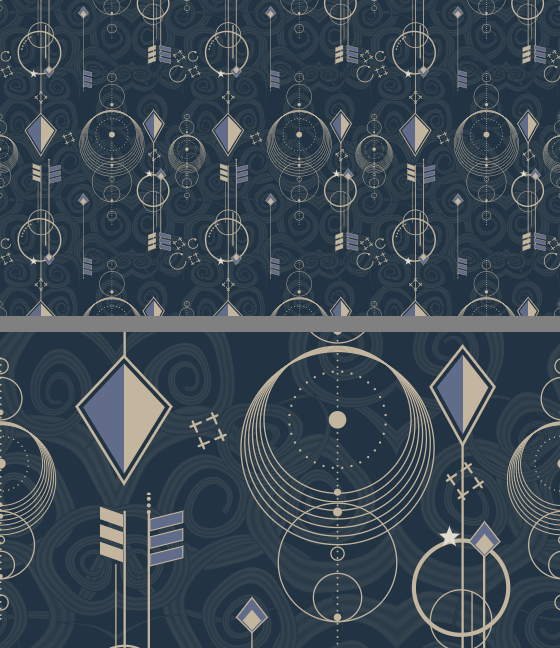
Top: the whole. Bottom: its middle third, enlarged.
This pattern is drawn by a WebGL 2 fragment shader. Its source:

```glsl
#version 300 es
precision highp float;
uniform vec2 u_resolution;
out vec4 fragColor;
#define VIEW_HEIGHT 432.0
#define TILE 256.0
#define HAIR 0.29
#define LINE 0.52
#define BAND 0.95
#define CURL_SHRINK 0.72
#define CURL_WIDTH 0.19
#define NAVY vec3(0.132, 0.202, 0.262)
#define SLATE vec3(0.208, 0.268, 0.312)
#define CREAM vec3(0.77, 0.715, 0.62)
#define BLUE vec3(0.38, 0.42, 0.54)
const float TAU = 6.28319;
vec2 pos; // y runs downward
vec3 color = NAVY;
float pixel;
// Position relative to the nearest repeat of an anchor
vec2 at(float x, float y) { return mod(pos - vec2(x, y) + 0.5 * TILE, TILE) - 0.5 * TILE; }
void fill(vec3 c, float d) { color = mix(color, c, clamp(0.5 - d / pixel, 0.0, 1.0)); }
void stroke(float d, float w) {
  color = mix(color, CREAM, clamp(0.5 + (w - abs(d)) / pixel, 0.0, min(1.0, 2.0 * w / pixel)));
}
void ring(vec2 p, float y, float r, float w) { stroke(length(p - vec2(0, y)) - r, w); }
void bead(vec2 p, float y, float r) { fill(CREAM, length(p - vec2(0, y)) - r); }
void stem(vec2 p, float x, float y0, float y1, float w) {
  stroke(length(vec2(p.x - x, p.y - clamp(p.y, y0, y1))), w);
}
void dots(vec2 p, float y0, float y1, float r) { bead(p, clamp(round(p.y / 3.0) * 3.0, y0, y1), r); }
// Tileable gradient noise on an 8 x 8 lattice
float corner(vec2 cell, vec2 f) {
  float a = TAU * fract(sin(dot(mod(cell, 8.0), vec2(12.99, 78.23))) * 4375.85);
  return dot(vec2(cos(a), sin(a)), f);
}
float noise(vec2 p) {
  vec2 i = floor(p), f = fract(p), u = f * f * (3.0 - 2.0 * f), e = vec2(1, 0);
  return mix(mix(corner(i, f), corner(i + e, f - e), u.x),
             mix(corner(i + e.yx, f - e.yx), corner(i + 1.0, f - 1.0), u.x), u.y);
}
// Mirrored scrolls: centre, radius, starting turn
const vec4 CURLS[12] = vec4[12](vec4(24, 50, 66, 0.1), vec4(84, 222, 58, 0.4), vec4(70, 20, 46, 0.55),
  vec4(34, 222, 54, 0.9), vec4(104, 66, 50, 0.3), vec4(98, 168, 38, 0.2), vec4(52, 96, 42, 0.8),
  vec4(24, 150, 34, 0.6), vec4(100, 118, 34, 0.65), vec4(118, 250, 32, 0.1), vec4(14, 104, 26, 0.2), vec4(60, 190, 30, 0.7));
void scrolls() {
  float fold = abs(at(180.0, 0.0).x), grain = noise(pos / 32.0);
  for (int i = 0; i < 12; i++) {
    vec4 c = CURLS[i];
    vec2 d = vec2(fold - c.x, at(0.0, c.y).y) + 8.0 * grain;
    float r = max(length(d), 0.5), side = (i & 1) == 0 ? 1.0 : -1.0;
    float a = fract(side * atan(d.y, d.x) / TAU + c.w);
    float turn = a + round(log(c.z / r) / CURL_SHRINK - a), path = c.z * exp(-CURL_SHRINK * turn);
    float w = CURL_WIDTH * path * smoothstep(0.0, 0.7, turn) * step(turn, 3.0);
    float strand = 0.74 + 0.26 * cos(8.0 * (r - path) / max(w, 0.5));
    float edge = 0.5 + (w - abs(r - path)) / pixel, on = step(0.05, w);
    color = mix(color, NAVY, on * clamp(edge + 0.8, 0.0, 1.0)); // gap where strands overlap
    color = mix(color, SLATE, on * clamp(edge, 0.0, 1.0) * strand * (0.95 + 0.3 * grain));
  }
}
// Kite measured from its widest point
float kite(vec2 p, float w, float top, float bottom) {
  float h = p.y < 0.0 ? top : bottom;
  return (abs(p.x) / w + abs(p.y) / h - 1.0) * w * h / length(vec2(w, h));
}
void arrowhead(vec2 p, float w, float top, float bottom) {
  float d = kite(p, w, top, bottom);
  fill(NAVY, d);
  fill(p.x < 0.0 ? BLUE : CREAM, d + 2.3);
  stroke(d, 0.6);
}
void smallHead(vec2 p) {
  float d = kite(p, 7.0, 9.0, 7.0);
  fill(BLUE, d);
  fill(CREAM, kite(p - vec2(0, 1.5), 4.2, 5.0, 4.5));
  stroke(d, HAIR);
}
void feathers(vec2 p, float side, float slope, float w, vec3 c) {
  p.x *= side;
  p.y -= slope * p.x;
  p.y -= 8.0 * clamp(round(p.y / 8.0), 0.0, 2.0);
  float d = max(abs(p.x - 0.5 * w) - 0.5 * w, abs(p.y) - 2.6);
  fill(c, d);
  stroke(d, 0.25);
}
void star(vec2 p, float r) {
  float h = TAU / 10.0, a = abs(mod(atan(p.x, -p.y) + h, 2.0 * h) - h);
  vec2 notch = 0.45 * r * vec2(cos(h), sin(h)), q = length(p) * vec2(cos(a), sin(a)) - vec2(r, 0);
  fill(mix(CREAM, vec3(1), 0.5), dot(q, normalize(vec2(notch.y, r - notch.x))));
}
// Broken square with crossed corners
void knot(vec2 p, float a) {
  p = abs(mat2(cos(a), sin(a), -sin(a), cos(a)) * p);
  stem(p, 4.8, 1.6, 6.6, LINE);
  stem(p.yx, 4.8, 1.6, 6.6, LINE);
}
void openRing(vec2 p, float r) {
  if (p.x < 0.5 * r || p.y > 0.0) ring(p, 0.0, r, LINE);
  bead(p - vec2(0.5 * r, 0), -0.85 * r, 1.4);
}
// Column of circles: offset, radius
const vec2 CIRCLES[6] = vec2[6](vec2(-78, 6), vec2(-52, 17), vec2(65, 27), vec2(81, 11), vec2(111, 6), vec2(61, 3));
const vec2 BEADS[5] = vec2[5](vec2(-41, 2.2), vec2(33, 1.6), vec2(42, 2), vec2(0, 4), vec2(90, 1.7));
void orbit(vec2 p, float s) {
  dots(p, -86.0 * s, 124.0 * s, 0.4);
  for (int i = 0; i < 6; i++) ring(p, CIRCLES[i].x * s, CIRCLES[i].y * s, HAIR);
  for (int i = 0; i < 5; i++) bead(p, BEADS[i].x * s, BEADS[i].y * s);
  for (float i = 0.0; i < 7.0; i++) ring(p, 2.15 * i * s, (33.5 + 1.75 * i) * s, HAIR * sqrt(s));
  float a = (fract(atan(p.y, p.x) / TAU * 32.0) - 0.5) * TAU / 32.0;
  bead(length(p) * vec2(sin(a), cos(a)), 22.0 * s, 0.5 * s);
}
void main() {
  pixel = VIEW_HEIGHT / u_resolution.y;
  pos = vec2(gl_FragCoord.x, u_resolution.y - gl_FragCoord.y) * pixel;
  scrolls(); orbit(at(153.0, 184.0), 1.0); orbit(at(255.5, 204.0), 0.57);
  // Large downward arrow
  vec2 p = at(54.0, 72.0), q = p - vec2(13, 25);
  stem(p, 2.0, -102.0, 83.0, LINE); stem(p, -2.0, -78.0, -24.0, HAIR);
  stem(p, 13.0, -102.0, 25.0, LINE); stem(p, 8.5, -37.0, 7.0, 0.8);
  dots(p - vec2(13, 0), -110.0, -102.0, 0.9);
  ring(p, 0.0, 29.0, BAND); ring(p - vec2(2, 0), -24.0, 17.0, LINE);
  for (float a = 0.2; a < 1.1; a += 0.17) bead(p + 24.5 * vec2(cos(a), sin(a)), 0.0, 1.0);
  feathers(p - vec2(1, -98), -1.0, -0.35, 10.0, CREAM); feathers(p - vec2(13.5, -96), 1.0, -0.25, 15.0, BLUE);
  smallHead(vec2(q.x, -q.y)); star(p - vec2(-8, 29), 5.5); arrowhead(at(55.7, 178.0), 21.5, 23.0, 35.0);
  // Medium upward arrow
  p = at(209.3, 260.5);
  stem(p, 0.7, -66.0, 76.0, LINE); stem(p, 10.5, -18.0, 80.0, LINE); stem(p, 5.0, 2.0, 48.0, HAIR);
  ring(p, 0.0, 21.5, BAND); ring(p, 15.0, 14.0, HAIR);
  feathers(p - vec2(3.5, 60), -1.0, 0.35, 10.0, CREAM); feathers(p - vec2(9, 60), 1.0, 0.25, 15.0, BLUE);
  smallHead(p - vec2(10.7, -21)); star(p - vec2(-5.3, -23), 5.0); arrowhead(at(210.0, 169.0), 14.5, 18.5, 26.5);
  // Thin upward arrow
  p = at(114.0, 18.0);
  stem(p, 0.0, 0.0, 100.0, HAIR); dots(p, 100.0, 106.0, 0.6);
  feathers(p - vec2(0.5, 81), 1.0, 0.25, 11.0, BLUE); smallHead(p);
  // Scattered knots and open rings
  knot(at(56.0, 133.0), 0.8); knot(at(211.0, 212.0), 0.6); knot(at(94.0, 189.0), 0.4);
  knot(at(245.0, 77.0), 0.6); knot(at(9.5, 98.0), 0.45);
  openRing(at(243.0, 101.0), 11.0); openRing(at(8.0, 77.0), 6.5);
  fragColor = vec4(color, 1);
}
```
